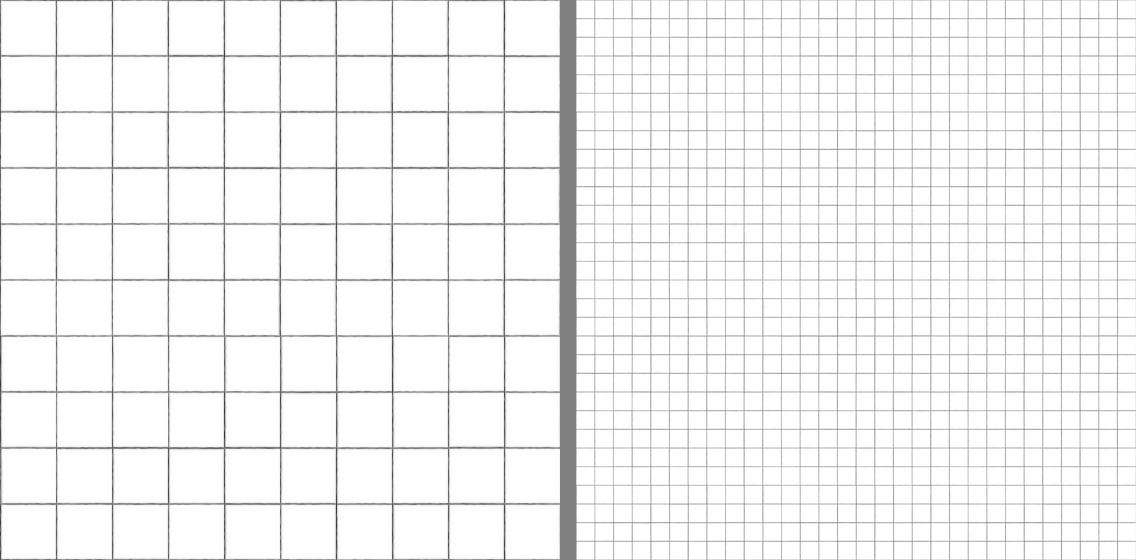
Left, the tile; right, the same tile 3 across and 3 down.
Reproduce this pattern procedurally as a three.js fragment shader.

```glsl
// Square white tiles parted by thin, crisp grey joints with uneven shaded edges.
#define TILES 10.0          // repeats across and down
#define CORE_HALF 0.0008    // half width of the dark joint
#define CORE_DARK 0.58      // darkness of the joint
#define SKIRT_WIDTH 0.0021  // reach of the grey bevel
#define SKIRT_DARK 0.15     // darkness of the bevel
#define HALO_WIDTH 0.0040   // reach of the faint shade on the tile
#define HALO_DARK 0.030     // darkness of the faint shade
#define WOBBLE 0.0003       // unevenness of the joint's path
#define STEP_ROWS 4.0       // bottom rows whose upright joints step sideways
#define STEP_SHIFT 0.0008   // size of that sideways step
#define WEAR 0.45           // variation of darkness along a joint
#define GRAIN 150.0         // wear cells along a joint, a multiple of TILES

varying vec2 vUv;

float hash(vec2 p) {
  vec3 q = fract(vec3(p.xyx) * 0.1031);
  q += dot(q, q.yzx + 33.33);
  return fract((q.x + q.y) * q.z);
}

// Smooth noise along a line, wrapping after the given period
float wrapNoise(float t, float period, float seed) {
  float i = floor(t);
  float f = fract(t);
  f = f * f * (3.0 - 2.0 * f);
  return mix(hash(vec2(mod(i, period), seed)),
             hash(vec2(mod(i + 1.0, period), seed)), f);
}

// Share of a pixel covered by a band centred on zero
float bandCover(float d, float halfWidth, float pixel) {
  float low = max(d - 0.5 * pixel, -halfWidth);
  float high = min(d + 0.5 * pixel, halfWidth);
  return max(high - low, 0.0) / pixel;
}

// Darkness of the joints crossing one axis, running along the other
float joints(float across, float along, float pixel, float seed) {
  float line = floor(across * TILES + 0.5);
  float id = mod(line, TILES) + seed;
  float segment = mod(floor(along * TILES), TILES);

  // Nearly straight path
  float d = across - line / TILES;
  d += (wrapNoise(along * GRAIN, GRAIN, id + 17.0) - 0.5) * WOBBLE;

  // Worn core
  float wear = 1.0 + WEAR * (wrapNoise(along * GRAIN, GRAIN, id + 43.0) - 0.5);
  float core = CORE_DARK * wear * bandCover(d, CORE_HALF, pixel);

  // Bevel leaning to either side, its strength set by line and by segment
  float strength = 0.25 + 0.7 * hash(vec2(id, 91.0)) + 0.8 * hash(vec2(segment + 29.0, id));
  float lean = (hash(vec2(id, segment + 71.0)) - 0.5) * SKIRT_WIDTH;
  float s = (d - lean) / SKIRT_WIDTH;
  float skirt = SKIRT_DARK * strength * exp(-s * s);
  float halo = HALO_DARK * strength * exp(-abs(d) / HALO_WIDTH);
  return core + skirt + halo;
}

void main() {
  vec2 pixel = max(fwidth(vUv), vec2(0.00001));
  float row = floor(vUv.y * TILES);
  float shift = STEP_SHIFT * (0.6 + 1.0 - step(STEP_ROWS, row));
  float upright = joints(vUv.x - shift, vUv.y, pixel.x, 3.0);
  float level = joints(vUv.y, vUv.x, pixel.y, 131.0);
  gl_FragColor = vec4(vec3(1.0 - max(upright, level)), 1.0);
}
```
